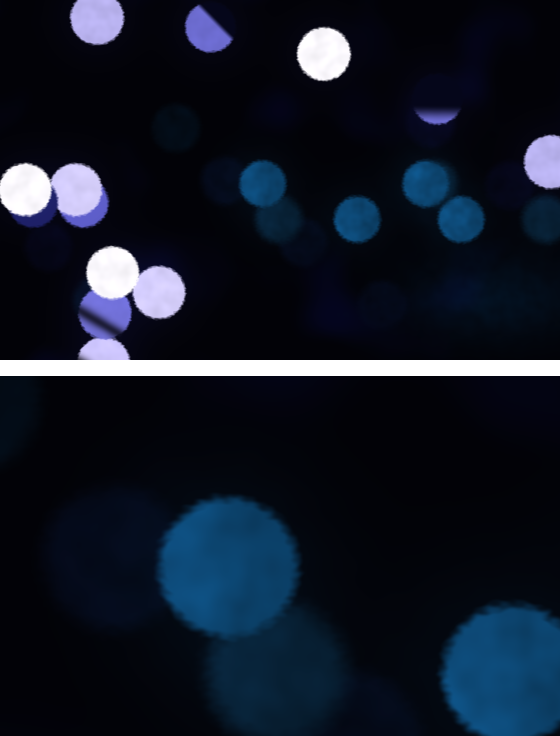
Top: the whole. Bottom: its middle third, enlarged.
A Shadertoy shader for this background:

```glsl
vec2 hashGradient(vec2 cell) {
    vec2 h = vec2(dot(cell, vec2(127.1, 311.7)), dot(cell, vec2(269.5, 183.3)));
    return 2.0 * fract(sin(h) * 43758.5) - 1.0;
}

float gradientNoise(vec2 p) {
    vec2 i = floor(p), f = fract(p);
    vec2 u = f * f * f * (f * (f * 6.0 - 15.0) + 10.0);
    vec2 e = vec2(0.0, 1.0);
    float low = mix(dot(hashGradient(i), f), dot(hashGradient(i + e.yx), f - e.yx), u.x);
    float high = mix(dot(hashGradient(i + e), f - e), dot(hashGradient(i + 1.0), f - 1.0), u.x);
    return mix(low, high, u.y);
}

// Coverage of a disc around the origin with a slightly frayed rim
float disc(vec2 d, float radius, float softness, float fray) {
    float edge = softness + 0.7 / iResolution.y;
    return 1.0 - smoothstep(-edge, edge, length(d) - radius + fray);
}

// Violet through lilac to white
vec3 lampColor(float tone) {
    vec3 c = mix(vec3(0.39, 0.39, 0.80), vec3(0.80, 0.77, 0.97), smoothstep(0.0, 0.55, tone));
    return mix(c, vec3(0.99, 0.98, 1.0), smoothstep(0.6, 1.0, tone));
}

void mainImage(out vec4 fragColor, in vec2 fragCoord) {
    vec2 p = fragCoord / iResolution.y;
    float fray = 0.005 * gradientNoise(p * vec2(90.0, 160.0));
    float blotch = gradientNoise(p * 22.0) + 0.5 * gradientNoise(p * 47.0 + 9.0);

    // Night sky with faint blue and teal haze
    float haze = gradientNoise(p * 3.2 + 4.0) + 0.5 * gradientNoise(p * 7.0);
    vec3 col = vec3(0.008, 0.008, 0.026);
    col += vec3(0.008, 0.012, 0.09) * smoothstep(0.0, 0.6, haze);
    vec2 h = (p - vec2(1.38, 0.17)) / vec2(0.24, 0.11);
    col += vec3(0.005, 0.06, 0.105) * exp(-dot(h, h)) * (0.9 + 0.4 * blotch);

    // Dim navy ghosts
    for (int i = 0; i < 8; i++) {
        float k = float(i);
        vec2 c = vec2(1.5 * fract(0.09 + k * 0.618), 0.15 + 0.65 * fract(0.25 + k * 0.755));
        float m = disc(p - c, 0.066, 0.012, fray);
        vec3 ghost = mix(vec3(0.025, 0.03, 0.13), vec3(0.01, 0.065, 0.10), mod(k, 3.0) * 0.4);
        col = mix(col, ghost * (1.0 + 0.4 * blotch), m * (0.45 + 0.4 * fract(k * 0.37)));
    }

    // Teal band, alternating above and below its axis
    for (int i = 6; i >= 0; i--) {
        float k = float(i);
        vec2 c = vec2(0.73 + 0.125 * k - 0.08 * sin(1.65 * k), 0.44 + 0.07 * cos(1.571 * k + 0.785));
        float faint = (mod(k, 3.0) == 1.0 || k > 5.0) ? 1.0 : 0.0;
        vec2 d = p - c;
        vec3 teal = mix(vec3(0.05, 0.29, 0.47), vec3(0.03, 0.13, 0.21), faint);
        teal *= 1.0 + 0.28 * blotch - 2.0 * d.x;
        col += teal * 0.12 * exp(-dot(d, d) / 0.009);
        col = mix(col, teal, 0.92 * disc(d, 0.064, 0.006 + 0.009 * faint, fray));
    }

    // Falling arc of lamps, the odd ones partly hidden
    for (int i = 0; i < 5; i++) {
        float k = float(i), odd = mod(k, 2.0);
        vec2 d = p - vec2(0.27 + 0.315 * k, 0.95 - 0.025 * k * k);
        float tone = mix(1.0 - 0.3 * abs(k - 2.0), 0.1, odd);
        vec3 lamp = lampColor(tone) * (1.0 + 0.09 * blotch);
        float angle = 0.39 * (k + 1.0);
        float hidden = smoothstep(-0.008 * k, 0.008 * k,
            dot(d, vec2(cos(angle), sin(angle))) - 0.05 + 0.03 * k);
        lamp = mix(lamp, vec3(0.02, 0.025, 0.10), odd * hidden);
        col += vec3(0.015, 0.015, 0.06) * exp(-dot(d, d) / 0.011);
        col = mix(col, lamp, disc(d, 0.074 - 0.004 * odd, 0.003, fray));
    }

    // Three lamp pairs down the left side
    for (int i = 5; i >= 0; i--) {
        float pair = floor(float(i) / 2.0), second = mod(float(i), 2.0);
        vec2 c = vec2(0.14 + 0.25 * sin(1.25 * pair), 0.473 - 0.31 * pair + 0.052 * pair * pair);
        float turn = -0.4 * pair * pair;
        vec2 d = p - c - 0.07 * (2.0 * second - 1.0) * vec2(cos(turn), sin(turn));

        // Offset reflection behind the top pair
        if (pair == 0.0) {
            vec3 echo = mix(vec3(0.11, 0.12, 0.38), vec3(0.36, 0.36, 0.76), second);
            col = mix(col, echo, disc(d - vec2(0.022, -0.036), 0.069, 0.004, fray));
        }
        float tone = pair < 2.0 ? 1.0 - 0.3 * second : 0.12 + 0.4 * second;
        vec3 lamp = lampColor(tone) * (1.0 + 0.07 * blotch);
        float stripe = (dot(d, vec2(0.5, 0.85)) + 0.03) / 0.016;
        lamp *= 1.0 - 0.75 * step(2.0, pair) * exp(-stripe * stripe);
        col += vec3(0.015, 0.015, 0.06) * exp(-dot(d, d) / 0.011);
        col = mix(col, lamp, disc(d, 0.073, 0.003, fray));
    }

    fragColor = vec4(clamp(col, 0.0, 1.0), 1.0);
}
```
